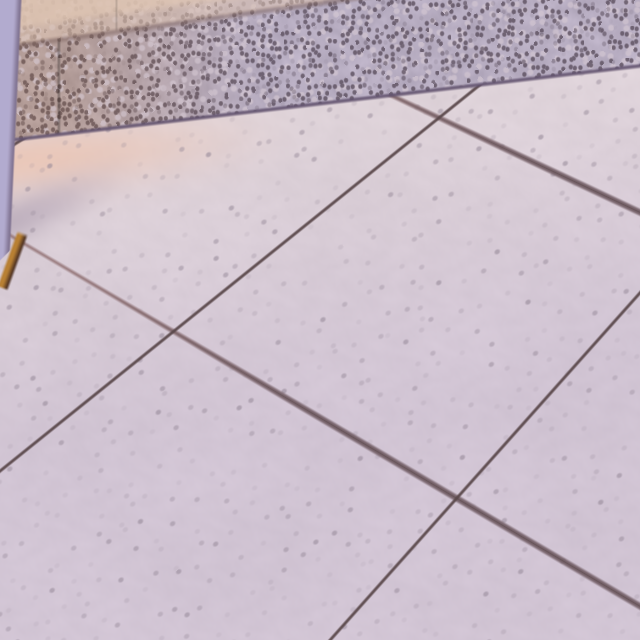
Give the GLSL for this texture, as a Shadertoy shader.

```glsl
float hash(vec2 p) {
    p = fract(p * vec2(0.1031, 0.1137));
    p += dot(p, p.yx + 33.33);
    return fract((p.x + p.y) * p.x * 91.7);
}

// Cellular noise: distance to the nearest point and that point's random id
vec2 cellular(vec2 p) {
    vec2 nearest = vec2(9.0, 0.0);
    for (int j = -1; j <= 1; j++)
    for (int i = -1; i <= 1; i++) {
        vec2 cell = floor(p) + vec2(i, j) + 50.0;
        vec2 point = vec2(hash(cell), hash(cell + 71.3)) * 0.8 + 0.1;
        float d = length(cell - 50.0 + point - p);
        if (d < nearest.x) nearest = vec2(d, hash(cell + 19.7));
    }
    return nearest;
}

float clouds(vec2 p) {
    float sum = 0.0, amp = 0.5;
    for (int i = 0; i < 4; i++) {
        sum += amp * sin(p.x + 1.7 * sin(p.y)) * sin(p.y * 1.3 + sin(p.x * 0.8));
        p = mat2(1.5, 1.1, -1.1, 1.5) * p + 2.3;
        amp *= 0.5;
    }
    return sum;
}

// Coverage of a soft line of the given half width
float stroke(float d, float halfWidth, float blur) {
    return 1.0 - smoothstep(halfWidth - blur, halfWidth + blur, abs(d));
}

// Canvas position to tile coordinates, undoing the perspective
vec2 toTiles(vec2 p) {
    vec2 across = vec2(0.3784, -0.2805) + 0.0899 * p;
    vec2 along = vec2(0.5588, 0.505) - 0.2096 * p;
    return inverse(mat2(across, along)) * (p - vec2(0.271, 0.482));
}

vec3 floorColor(vec2 p, float px) {
    vec2 tile = toTiles(p);
    vec2 slope = vec2(length(toTiles(p + vec2(0.001, 0)) - tile), 0.0);
    vec2 dx = (toTiles(p + vec2(0.001, 0)) - tile) / 0.001;
    vec2 dy = (toTiles(p + vec2(0, 0.001)) - tile) / 0.001;
    slope = sqrt(dx * dx + dy * dy);

    vec3 col = mix(vec3(0.825, 0.775, 0.835), vec3(0.875, 0.83, 0.85), smoothstep(0.2, 0.85, p.y - 0.2 * p.x));
    col += 0.012 * clouds(p * 9.0) + 0.012 * (hash(floor(tile) + 7.0) - 0.5);
    col += 0.012 * clouds(p * 70.0);

    // Warm glow under the skirting and the cool shadow beside the post
    float glow = exp(-pow((p.y - 0.745 - 0.1 * p.x) / 0.05, 2.0)) * (1.0 - smoothstep(0.05, 0.5, p.x));
    col = mix(col, vec3(0.93, 0.77, 0.69), 0.75 * glow);
    float shade = exp(-pow((p.y - 0.645 - 0.42 * p.x) / 0.035, 2.0)) * (1.0 - smoothstep(0.02, 0.23, p.x));
    col = mix(col, vec3(0.68, 0.62, 0.69), 0.6 * shade);

    // Sparse flecks, slightly stretched along the tiles
    vec2 q = mat2(0.8, -0.6, 0.6, 0.8) * p;
    vec2 fleck = cellular(q * vec2(30.0, 38.0));
    float spot = 1.0 - smoothstep(0.06, 0.2, fleck.x);
    col = mix(col, vec3(0.58, 0.53, 0.59), spot * (0.1 + 0.5 * pow(fleck.y, 4.0)) * step(0.35, fleck.y));

    // Joints: thin and dark one way, broad and softer the other
    vec2 d = (fract(tile + 0.5) - 0.5) / slope;
    float near = smoothstep(0.0, 0.75, p.x - p.y + 0.55);
    float broad = stroke(d.y, mix(0.0024, 0.0048, near), 0.0016 + px);
    col = mix(col, mix(vec3(0.6, 0.48, 0.49), vec3(0.45, 0.37, 0.4), near), 0.9 * broad);
    col = mix(col, vec3(0.34, 0.27, 0.28), 0.7 * stroke(d.y, 0.0008, 0.001 + px) * near);
    col = mix(col, vec3(0.35, 0.28, 0.29), 0.92 * stroke(d.x, 0.0023, 0.0008 + px));
    return col;
}

vec3 graniteColor(vec2 p, float ledge, float px) {
    float warm = 1.0 - smoothstep(0.05, 0.45, p.x);
    vec3 col = mix(vec3(0.72, 0.68, 0.76), vec3(0.71, 0.62, 0.6), warm);
    col += 0.05 * clouds(p * 60.0);

    // Pale and dark grains
    vec2 pale = cellular(p * 75.0 + 11.0), grain = cellular(p * vec2(115.0, 100.0));
    col = mix(col, vec3(0.84, 0.79, 0.83), 0.6 * step(0.5, pale.y) * (1.0 - smoothstep(0.2, 0.5, pale.x)));
    float dark = (1.0 - smoothstep(0.2, 0.55, grain.x)) * smoothstep(0.3, 0.6, grain.y);
    col = mix(col, mix(vec3(0.36, 0.31, 0.37), vec3(0.42, 0.33, 0.32), warm), 0.8 * dark);
    col = mix(col, col * 0.72, stroke(p.x - 0.092, 0.002, 0.001 + px) * step(ledge, 0.0));

    // Worn ledge on top with a shadow beneath it
    float top = smoothstep(-0.003, 0.003, ledge);
    vec3 ledgeCol = mix(col, vec3(0.87, 0.77, 0.7), 0.55 + 0.35 * smoothstep(0.015, 0.035, ledge));
    ledgeCol *= 1.0 - 0.15 * stroke(p.x - 0.182, 0.0015, 0.001 + px);
    col = mix(col, ledgeCol, top);
    return mix(col, vec3(0.5, 0.4, 0.38), 0.5 * stroke(ledge + 0.002, 0.004, 0.004));
}

void mainImage(out vec4 fragColor, in vec2 fragCoord) {
    vec2 p = fragCoord / iResolution.xy;
    float px = 0.7 / iResolution.y;

    // Floor meets the granite skirting
    float base = p.y - 0.779 - 0.118 * p.x;
    vec3 col = mix(floorColor(p, px), graniteColor(p, p.y - 0.927 - 0.14 * p.x, px), smoothstep(-px, px, base));
    col = mix(col, vec3(0.38, 0.32, 0.43), 0.85 * stroke(base, 0.0028, 0.0015 + px));

    // Brass foot
    vec2 foot = p - vec2(0.004, 0.55), axis = normalize(vec2(0.031, 0.085));
    float t = dot(foot, axis), side = dot(foot, vec2(axis.y, -axis.x));
    float brass = stroke(side, 0.008, 0.002 + px) * smoothstep(-0.003, 0.003, t) * (1.0 - smoothstep(0.085, 0.094, t));
    col = mix(col, mix(vec3(0.72, 0.5, 0.2), vec3(0.3, 0.19, 0.13), smoothstep(-0.003, 0.008, side)), brass);

    // Painted post
    float edge = 0.0155 + 0.046 * (p.y - 0.61) - p.x;
    float post = smoothstep(-px - 0.001, px + 0.001, edge) * smoothstep(-0.002, 0.002, p.y - 0.593 - p.x);
    vec3 postCol = mix(vec3(0.5, 0.45, 0.57), vec3(0.7, 0.67, 0.81), smoothstep(0.0, 0.012, edge));
    fragColor = vec4(mix(col, postCol, post), 1.0);
}
```
